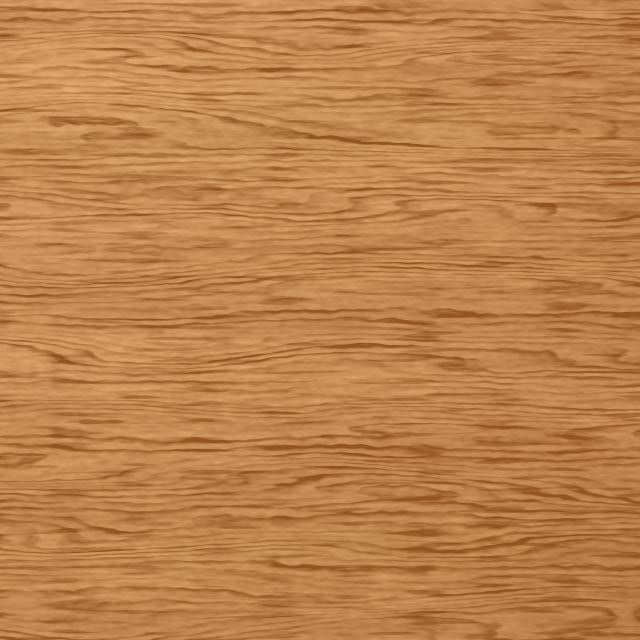
Give the GLSL for this texture, as a Shadertoy shader.

```glsl
// Oak veneer with horizontal grain: growth rings are contour lines of a warped
// height field; bands of straight lines alternate with bands of flame-like loops.
// Stretched gradient noise adds fibres, short pores and broad tonal bands.

float hash11(float n) {
    n = fract(n * 0.1031);
    n *= n + 33.33;
    return fract(n * (n + n));
}

vec2 randomGradient(vec2 cell) {
    vec3 q = fract(cell.xyx * vec3(0.1031, 0.1030, 0.0973));
    q += dot(q, q.yzx + 33.33);
    float angle = 6.2832 * fract((q.x + q.y) * q.z);
    return vec2(cos(angle), sin(angle));
}

// Gradient noise, roughly -0.7 to 0.7
float gradientNoise(vec2 p) {
    vec2 i = floor(p), f = fract(p);
    vec2 u = f * f * f * (f * (f * 6.0 - 15.0) + 10.0);
    float a = dot(randomGradient(i), f);
    float b = dot(randomGradient(i + vec2(1, 0)), f - vec2(1, 0));
    float c = dot(randomGradient(i + vec2(0, 1)), f - vec2(0, 1));
    float d = dot(randomGradient(i + vec2(1, 1)), f - vec2(1, 1));
    return mix(mix(a, b, u.x), mix(c, d, u.x), u.y);
}

// Noise drawn out along the grain, one scale per axis
float grain(vec2 p, float along, float across) {
    return gradientNoise(p * vec2(along, across) + vec2(across, along) * 1.37 + 40.0);
}

// 1 inside the bands that carry flame figure, 0 in the straight-grained ones
float flameBand(vec2 p) {
    return smoothstep(-0.5, 0.7, sin(58.0 * p.y + 4.0 * grain(p, 0.7, 4.0)));
}

// Height field whose integer levels are the growth rings
float ringField(vec2 p) {
    vec2 tilted = vec2(p.x, p.y - 0.02 * p.x);
    float field = 76.0 * p.y;
    field += mix(1.6, 5.6, flameBand(p)) * grain(tilted, 2.2, 14.0);
    field += 0.8 * grain(tilted, 5.0, 30.0);
    field += 0.36 * grain(p, 14.0, 60.0);
    return field + 0.22 * grain(p, 42.0, 110.0);
}

// Dark latewood: a slow rise to a crisper edge, broken up along each ring
float ringLines(vec2 p) {
    float field = ringField(p);
    float width = fwidth(field);
    float phase = fract(field);
    float fall = clamp(1.4 * width, 0.2, 0.42);
    float line = smoothstep(0.3, 0.8, phase) * (1.0 - smoothstep(1.0 - fall, 1.0, phase));
    float strength = 0.4 + 0.8 * hash11(floor(field) + 100.0);
    strength *= max(0.0, 0.95 + 1.1 * grain(p, 4.0, 36.0) + 0.9 * grain(p, 15.0, 70.0));
    // Wide flat rings stay pale; rings too tight to resolve blend away
    strength *= mix(0.6, 1.0, smoothstep(8.0, 50.0, width * iResolution.y));
    return line * strength * (1.0 - 0.7 * smoothstep(0.4, 0.8, width));
}

void mainImage(out vec4 fragColor, in vec2 fragCoord) {
    vec2 p = fragCoord / iResolution.y;
    vec2 centered = fragCoord / iResolution.xy - 0.5;

    // Tone runs from 0 (latewood) to 1 (pale earlywood)
    float tone = 0.78;
    tone += 0.24 * grain(p, 0.8, 9.0) + 0.20 * grain(p, 1.8, 28.0);
    tone -= 0.78 * ringLines(p);

    // Fibres, granular figure and short dark pores
    tone += 0.26 * grain(p, 7.0, 100.0) + 0.24 * grain(p, 16.0, 170.0);
    tone += 0.24 * grain(p, 45.0, 150.0) + 0.18 * grain(p, 90.0, 240.0);
    tone -= 0.60 * smoothstep(0.16, 0.42, grain(p, 9.0, 115.0));

    // Soft light from the upper left, dimmer towards the right and lower edges
    tone += 0.18 * (centered.y - centered.x);
    tone -= 0.18 * smoothstep(0.25, 0.75, length(centered - vec2(-0.12, 0.1)));

    vec3 latewood = vec3(0.66, 0.425, 0.222);
    vec3 earlywood = vec3(0.835, 0.612, 0.400);
    vec3 color = mix(latewood, earlywood, clamp(tone, -0.5, 1.25));

    // Slight drift between rosy and golden wood
    color += vec3(0.012, -0.002, 0.006) * grain(p, 1.2, 6.0);
    fragColor = vec4(color, 1.0);
}
```
